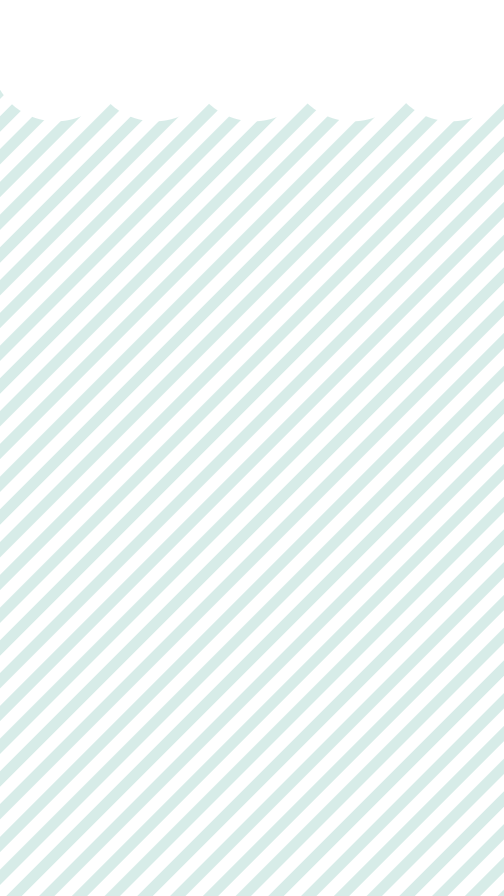
Reproduce this pattern procedurally as a WebGL 2 fragment shader.

```glsl
#version 300 es
precision highp float;
// Pale mint diagonal stripes hanging below a white scalloped border.

uniform vec2 u_resolution;
out vec4 fragColor;

// Lengths are fractions of the canvas width; y runs down from the top edge.
const vec3 WHITE = vec3(1.0);
const vec3 MINT = vec3(0.843, 0.925, 0.910);
const float STRIPE_PERIOD = 0.06498;  // measured along x
const float STRIPE_WIDTH = 0.0305;    // measured along x
const float STRIPE_PHASE = 0.441;     // x + y on the centre of one stripe
const float SCALLOP_SPACING = 0.1961;
const float SCALLOP_RADIUS = 0.1296;
const vec2 FIRST_SCALLOP = vec2(0.1111, 0.1111);
const int SCALLOP_COUNT = 6;

// Signed distance to the repeated 45 degree stripes, negative inside.
float stripeDistance(vec2 p) {
  float along = p.x + p.y - STRIPE_PHASE;
  float offset = abs(mod(along + 0.5 * STRIPE_PERIOD, STRIPE_PERIOD) - 0.5 * STRIPE_PERIOD);
  return (offset - 0.5 * STRIPE_WIDTH) * inversesqrt(2.0);
}

// Signed distance to the border: a flat band joined with a row of discs.
float borderDistance(vec2 p) {
  float d = p.y - FIRST_SCALLOP.y;
  for (int i = 0; i < SCALLOP_COUNT; i++) {
    vec2 centre = FIRST_SCALLOP + vec2(float(i) * SCALLOP_SPACING, 0.0);
    d = min(d, length(p - centre) - SCALLOP_RADIUS);
  }
  return d;
}

// Coverage of a shape with an edge one pixel wide.
float coverage(float d, float pixel) {
  return clamp(0.5 - d / pixel, 0.0, 1.0);
}

void main() {
  float pixel = 1.0 / u_resolution.x;
  vec2 p = vec2(gl_FragCoord.x, u_resolution.y - gl_FragCoord.y) * pixel;

  float stripes = coverage(stripeDistance(p), pixel);
  float border = coverage(borderDistance(p), pixel);
  fragColor = vec4(mix(WHITE, MINT, stripes * (1.0 - border)), 1.0);
}
```
